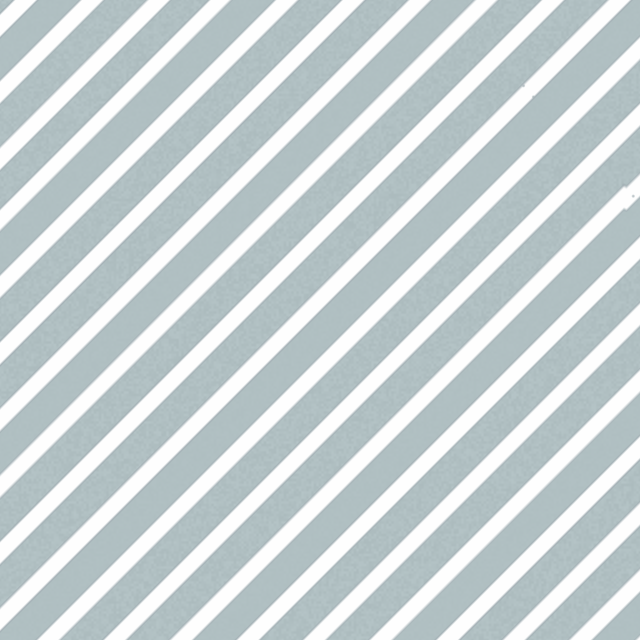
Write a Shadertoy shader that draws this pattern.

```glsl
const vec3 GREY = vec3(0.69, 0.75, 0.76);
const vec3 SHADE = vec3(0.64, 0.69, 0.71);
const vec3 WHITE = vec3(0.995);
const float PERIOD = 0.10397;     // stripe spacing along x + y
const float FIRST = 0.1389;       // centre of stripe zero
const float HALF_WIDTH = 0.0173;

float hash(vec2 p) {
    p = fract(p * vec2(0.1031, 0.1130));
    p += dot(p, p.yx + 33.33);
    return fract((p.x + p.y) * p.x * 47.0);
}

float valueNoise(vec2 p) {
    vec2 i = floor(p), f = fract(p);
    f = f * f * (3.0 - 2.0 * f);
    vec2 e = vec2(0.0, 1.0);
    return mix(mix(hash(i), hash(i + e.yx), f.x),
               mix(hash(i + e), hash(i + e.yy), f.x), f.y);
}

// Small registration shifts between groups of stripes
float stripeDrift(float k) {
    return k < 1.5 ? 0.0052 : (k < 8.5 ? -0.0027 : 0.0008);
}

float stripeDistance(float c, float k, float x) {
    float centre = FIRST + k * PERIOD + stripeDrift(k);
    if (k == 11.0) centre += 0.006 * smoothstep(0.974, 0.980, x);
    float narrowing = k == 2.0 ? 0.0012 : 0.0;
    return abs(c - centre) - HALF_WIDTH + narrowing;
}

// Paired chips on opposite edges of a stripe
float chips(vec2 uv, vec2 start, float aa) {
    float mask = 0.0;
    for (int i = 0; i < 2; i++) {
        vec2 p = start + float(i) * vec2(0.0155, -0.0175);
        mask = max(mask, 1.0 - smoothstep(0.002 - aa, 0.002 + aa, length(uv - p)));
    }
    return mask;
}

void mainImage(out vec4 fragColor, in vec2 fragCoord) {
    vec2 uv = fragCoord / iResolution.xy;
    float aa = 1.0 / iResolution.y;
    float c = uv.x + 1.0 - uv.y;
    float cell = (c - FIRST) / PERIOD;
    float k = floor(cell + 0.5);
    float d = stripeDistance(c, k, uv.x);

    // Speckled grey bands, every third one left nearly smooth
    float band = floor(cell);
    float rough = mod(band, 3.0) == 2.0 ? 0.25 : 1.0;
    float speckle = valueNoise(uv * 256.0) - 0.5;
    vec3 col = GREY + 0.035 * rough * speckle;

    // Darker rim beside each white stripe
    float side = step(0.5, fract(cell));
    float rim = smoothstep(0.0055, 0.002, d);
    col = mix(col, SHADE, rim * mix(0.65, 0.95, hash(vec2(k, side))));

    // White stripes with slightly soft edges
    float soft = 1.2 * aa + mix(0.0008, 0.0022, hash(vec2(k + 30.0, side)));
    float white = 1.0 - smoothstep(-soft, soft, d);
    col = mix(col, WHITE, white);

    // Sparse edge wear
    float wear = max(chips(uv, vec2(0.818, 0.866), aa),
                     chips(uv, vec2(0.974, 0.711), aa));
    col = mix(col, SHADE, 0.7 * wear);

    fragColor = vec4(col, 1.0);
}
```
